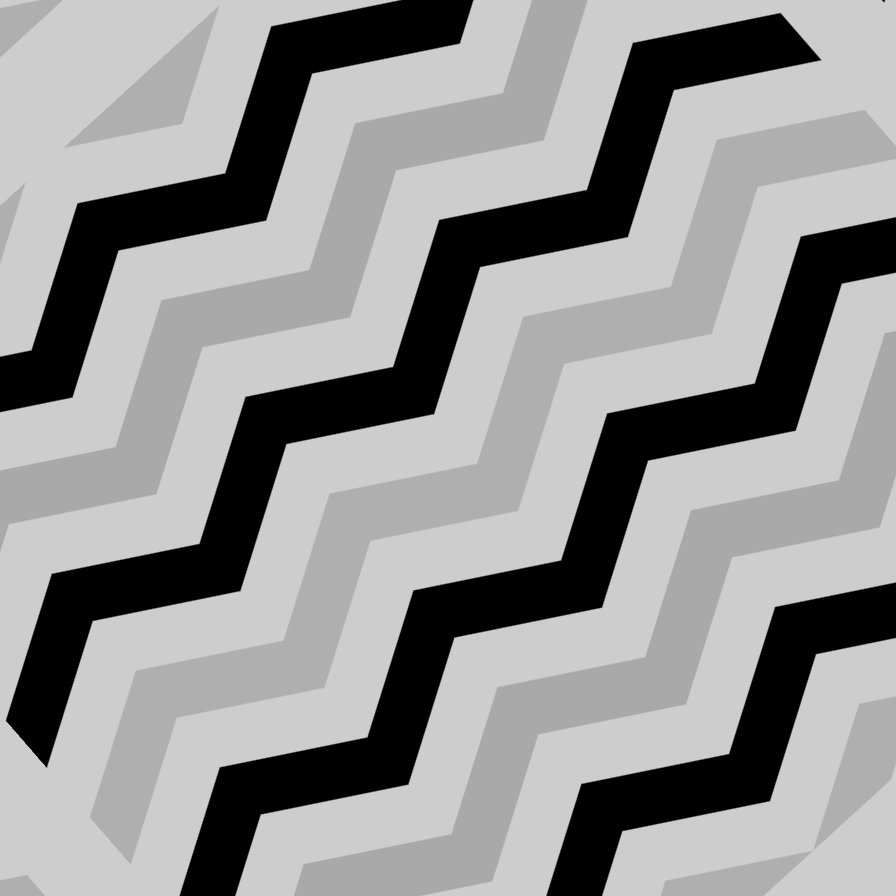
This pattern is drawn by a Shadertoy shader. Its source:

```glsl
#define ORIGIN vec2(-0.2747, 0.5195)  // corner of one patch of chevrons
#define ALONG_ANGLE 0.7403            // direction the zigzags run
#define ACROSS_ANGLE -0.8561          // direction the zigzags stack
#define TILE 1.266                    // spacing of the patches
#define CHEVRON vec2(0.2928, 0.1430)  // zigzag period, stripe spacing
#define COUNT vec2(4.0, 8.0)          // periods and stripes per patch
#define ZIGZAG_HEIGHT 0.0865
#define STRIPE_WIDTH 0.0697
#define PAPER vec3(0.804)
#define GREY_LIGHT vec3(0.686)
#define GREY_DARK vec3(0.662)
#define BLACK vec3(0.0)

vec2 direction(float angle) {
    return vec2(cos(angle), sin(angle));
}

// Antialiased coverage from a signed distance, positive inside
float coverage(float dist, float pixel) {
    return clamp(dist / pixel + 0.5, 0.0, 1.0);
}

// Signed distance to the patch edges in lattice coordinates
float patchDistance(vec2 q, vec2 size) {
    vec2 inside = min(q, size - q);
    return min(inside.x, inside.y);
}

vec3 stripeColor(float index) {
    if (mod(index, 2.0) > 0.5) return BLACK;
    return mod(index, 4.0) < 1.0 ? GREY_LIGHT : GREY_DARK;
}

void mainImage(out vec4 fragColor, in vec2 fragCoord) {
    float pixel = 1.0 / iResolution.y;
    vec2 p = fragCoord * pixel;

    // Oblique lattice of patches
    mat2 axes = mat2(direction(ALONG_ANGLE), direction(ACROSS_ANGLE));
    vec2 q = mod(inverse(axes) * (p - ORIGIN), TILE);

    // Triangle wave bends the stripes into zigzags
    float peak = 1.0 - abs(2.0 * fract(q.x / CHEVRON.x) - 1.0);
    float bent = q.y + ZIGZAG_HEIGHT * peak - 0.5 * STRIPE_WIDTH;
    float index = floor(bent / CHEVRON.y + 0.5);
    float slope = 2.0 * ZIGZAG_HEIGHT / CHEVRON.x;
    float stripe = (0.5 * STRIPE_WIDTH - abs(bent - index * CHEVRON.y))
                 / length(vec2(1.0, slope));

    // Cut the stripes at the patch border
    float border = patchDistance(q, COUNT * CHEVRON);
    float ink = coverage(stripe, 1.4 * pixel) * coverage(border, 1.4 * pixel);
    fragColor = vec4(mix(PAPER, stripeColor(index), ink), 1.0);
}
```
